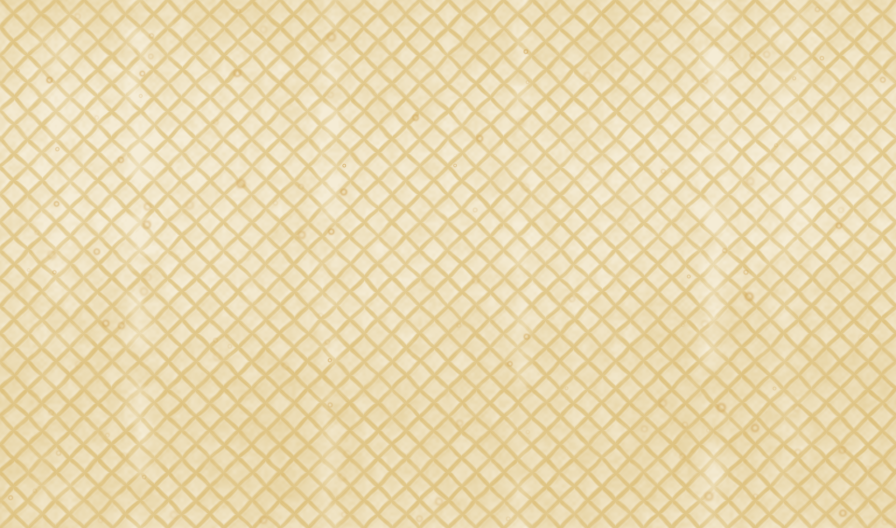
Write a Shadertoy shader that draws this texture.

```glsl
// Pale wafer biscuit: a lattice of pressed diamonds with baked grooves, worn bands and toasted spots.

const float TAU = 6.2831853;
const vec2 REPEATS = vec2(32.0, 19.0); // diamonds across and down

float hash(vec2 p) {
    return fract(sin(dot(p, vec2(127.1, 311.7))) * 43758.5453);
}

// Value noise that wraps after "period" cells over the canvas
float noise(vec2 uv, vec2 period) {
    vec2 p = uv * period, i = floor(p), f = fract(p);
    f = f * f * (3.0 - 2.0 * f);
    vec2 a = mod(i, period), b = mod(i + 1.0, period);
    return mix(mix(hash(a), hash(vec2(b.x, a.y)), f.x),
               mix(hash(vec2(a.x, b.y)), hash(b), f.x), f.y);
}

// Pale vertical wear bands, mirrored about one axis
float wearBands(float x) {
    float d = abs(fract(x - 0.475 + 0.5) - 0.5);
    float inner = exp(-pow((d - 0.107) / 0.012, 2.0));
    float outer = exp(-pow((d - 0.321) / 0.015, 2.0));
    float edge = exp(-pow((d - 0.412) / 0.025, 2.0));
    return 0.7 * inner + outer + 0.45 * edge;
}

// Toasted bubbles: x = brown rim, y = pale centre
vec2 bubbles(vec2 uv, float aspect) {
    vec2 grid = vec2(40.0, 24.0), cell = floor(uv * grid), result = vec2(0.0);
    for (int j = -1; j <= 1; j++)
    for (int i = -1; i <= 1; i++) {
        vec2 c = cell + vec2(i, j), id = mod(c, grid);
        vec2 centre = (c + 0.2 + 0.6 * vec2(hash(id + 3.1), hash(id + 8.7))) / grid;
        float chance = 0.10 + 0.25 * wearBands(centre.x);
        float present = step(hash(id + 21.3), chance);
        float radius = mix(0.003, 0.008, hash(id + 5.9));
        float r = length((uv - centre) * vec2(aspect, 1.0)) / radius;
        float strength = present * mix(0.2, 0.9, pow(hash(id + 13.7), 2.0));
        result += strength * vec2(exp(-pow((r - 0.8) / 0.45, 2.0)), exp(-r * r * 3.0));
    }
    return result;
}

void mainImage(out vec4 fragColor, in vec2 fragCoord) {
    vec2 uv = fragCoord / iResolution.xy;
    float aspect = iResolution.x / iResolution.y;

    // Diagonal lattice coordinates, slightly uneven
    vec2 wobble = vec2(noise(uv, vec2(70.0, 42.0)), noise(uv + 0.37, vec2(70.0, 42.0))) - 0.5;
    vec2 q = uv * REPEATS;
    vec2 lattice = vec2(q.x + q.y, q.x - q.y) + 0.09 * wobble;
    vec2 id = floor(lattice), f = fract(lattice);
    vec2 toLine = 0.5 - abs(f - 0.5);
    float aa = 1.4 * REPEATS.y / iResolution.y;

    // Wrapped identity and tint of each diamond
    vec2 diamond = mod(vec2(id.x + id.y, id.x - id.y), 2.0 * REPEATS);
    float tint = hash(diamond + 0.5) - 0.5;

    // Broad bake, mottling and crumb grain
    float cloud = noise(uv, vec2(9.0, 5.0)) - 0.5;
    float mottle = noise(uv, vec2(80.0, 47.0)) - 0.5;
    float grain = noise(uv, vec2(256.0, 151.0)) - 0.5;
    float patches = smoothstep(0.25, 0.75, noise(uv, vec2(48.0, 28.0)));
    float wear = wearBands(uv.x) * patches;
    float tone = 0.60 + 0.20 * cos(TAU * (uv.y - 0.68)) + 0.22 * cloud
               + 0.30 * mottle + 0.22 * grain + 0.16 * tint + 0.35 * wear;

    // Raised faces: lit upper left slope, shaded lower right slope
    float slope = exp(-pow((f.y - 0.2) / 0.09, 2.0)) - exp(-pow((f.y - 0.8) / 0.09, 2.0));
    tone -= 0.12 * slope;
    vec3 face = mix(vec3(0.90, 0.82, 0.62), vec3(0.96, 0.925, 0.835), clamp(tone, 0.0, 1.0));

    // Grooves with soft walls and uneven browning
    float halfWidth = 0.10 + 0.025 * mottle;
    vec2 walls = 1.0 - smoothstep(halfWidth - 0.04 - aa * 0.5, halfWidth + 0.04 + aa * 0.5, toLine);
    float groove = max(walls.x, walls.y) * (0.88 + 0.35 * mottle) * (1.0 - 0.5 * wear);
    vec3 grooveColor = mix(vec3(0.86, 0.74, 0.46), vec3(0.89, 0.80, 0.57), clamp(tone, 0.0, 1.0));
    vec3 color = mix(face, grooveColor, clamp(groove, 0.0, 1.0));

    // Toasted bubbles
    vec2 bubble = clamp(bubbles(uv, aspect), 0.0, 1.0);
    color = mix(color, vec3(0.82, 0.65, 0.34), 0.6 * bubble.x);
    color = mix(color, vec3(0.93, 0.85, 0.66), 0.4 * bubble.y);

    fragColor = vec4(color, 1.0);
}
```
